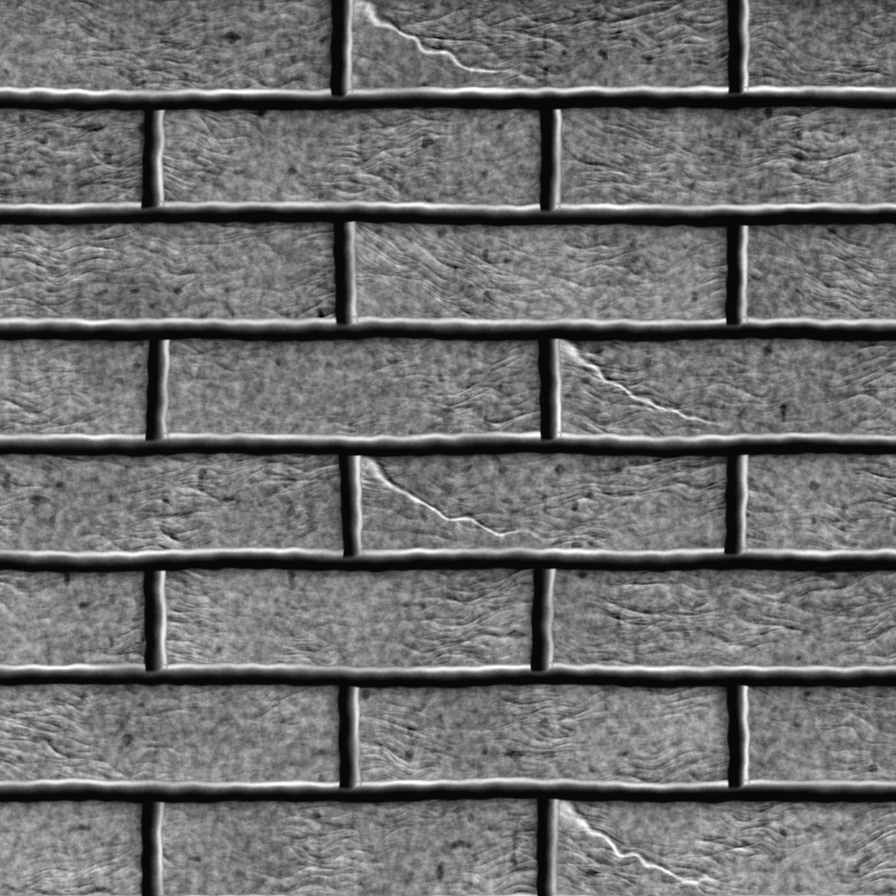
A WebGL 2 fragment shader for this texture:

```glsl
#version 300 es
precision highp float;
// Weathered running-bond brick wall in grey, raked by light from the lower left.
// Each joint is a lit-to-shadow tone profile; faces carry embossed creases,
// clouds, pits and grain made from gradient noise.

#define ROWS 7.765
#define COLUMNS 2.3
#define ROW_SHIFT 0.15
#define EVEN_SHIFT 0.892
#define ODD_SHIFT 0.404
#define HALF_JOINT 0.0122
#define JOINT_JITTER 0.026
#define CREASE_LIGHT 0.26
#define GRAIN 0.20
#define MORTAR_GREY 0.44
#define SHADOW_GREY 0.03

uniform vec2 u_resolution;
out vec4 outColor;

float hash(vec2 cell) {
  vec3 h = fract(cell.xyx * 0.1031);
  h += dot(h, h.yzx + 33.33);
  return fract((h.x + h.y) * h.z);
}

float cornerSlope(vec2 cell, vec2 offset) {
  float angle = 6.2832 * hash(cell);
  return dot(vec2(cos(angle), sin(angle)), offset);
}

float noise(vec2 p) {
  vec2 i = floor(p), f = fract(p);
  vec2 s = f * f * f * (f * (f * 6.0 - 15.0) + 10.0);
  vec2 x = vec2(1, 0), y = vec2(0, 1);
  float low = mix(cornerSlope(i, f), cornerSlope(i + x, f - x), s.x);
  float high = mix(cornerSlope(i + y, f - y), cornerSlope(i + 1.0, f - 1.0), s.x);
  return mix(low, high, s.y);
}

float fbm(vec2 p) {
  float sum = 0.0, gain = 1.0;
  for (int i = 0; i < 4; i++) {
    sum += gain * noise(p);
    p = p * 2.03 + 17.0;
    gain *= 0.55;
  }
  return sum;
}

// Stretched, warped ridges: the wrinkles of hand-pressed clay.
float creaseHeight(vec2 p) {
  p += 0.012 * vec2(noise(p * 19.0), noise(p * 23.0 + 31.0));
  float sum = 0.0, gain = 1.0;
  vec2 q = p * vec2(11.0, 34.0);
  for (int i = 0; i < 3; i++) {
    float ridge = 1.0 - min(abs(noise(q)) * 3.0, 1.0);
    sum += gain * ridge * ridge;
    q = q * 1.9 + 11.0;
    gain *= 0.55;
  }
  return sum;
}

float bump(float x) { return exp(-x * x); }

// Across a joint: s = -1 is the lit edge, s = 1 the shadowed edge.
float jointTone(float s, float spread, float glow) {
  float mortar = mix(MORTAR_GREY, SHADOW_GREY, smoothstep(-0.6, 0.3 + spread, s));
  return mortar + glow * bump((s + 0.7) / 0.26);
}

// Soft shadow spilling onto the face beyond a joint's dark edge.
float spill(float s) { return step(0.0, s) * exp(-1.8 * max(s - 1.0, 0.0)); }

// Torn fold sweeping from the top left corner to the lower edge of a brick.
float tornFold(vec2 local, float wobble) {
  float u = max(local.x - 0.03, 0.0), decay = exp(-4.6 * u);
  float d = (local.y - 0.92 + 0.82 * decay + wobble) / ROWS;
  d /= sqrt(1.0 + 1.85 * decay * decay);
  float width = 0.0022 + 0.009 * exp(-u * 32.0);
  float tone = 0.42 * bump(d / width) - 0.16 * bump(d / width + 2.0);
  return tone * smoothstep(0.55, 0.25, u);
}

void main() {
  // Canvas units with y running down the wall.
  vec2 p = gl_FragCoord.xy / u_resolution.y;
  p.y = 1.0 - p.y;
  vec2 q = p + 0.005 * vec2(noise(p * 7.0), noise(p * 6.0 + 40.0))
             + 0.0028 * vec2(noise(p * 48.0 + 9.0), noise(p * 44.0 + 70.0));

  // Brick layout and signed joint coordinates.
  float r = q.y * ROWS + ROW_SHIFT, row = floor(r);
  float bed = (r - round(r)) / (ROWS * HALF_JOINT);
  float c = q.x * COLUMNS - mix(EVEN_SHIFT, ODD_SHIFT, mod(row, 2.0));
  float joint = round(c);
  c += (hash(vec2(joint, row) + 5.0) - 0.5) * JOINT_JITTER;
  float head = (joint - c) / (COLUMNS * HALF_JOINT);
  vec2 brick = vec2(floor(c), row), local = vec2(fract(c), fract(r));
  float seed = hash(brick + 13.0);

  // Creases follow sagging arcs that differ from brick to brick.
  float bend = local.x - 0.35 - 0.3 * seed;
  vec2 arc = vec2(p.x, p.y + (0.06 + 0.12 * seed) * bend * bend) + seed * 7.0;
  vec2 toLight = vec2(-0.0007, 0.0012);
  float relief = creaseHeight(arc - toLight) - creaseHeight(arc + toLight);
  float patches = smoothstep(-0.3, 0.4, noise(p * 9.0 + seed * 20.0));

  // Face tone: wall gradient, stains, creases, pits and grain.
  float face = 0.47 + 0.10 * p.y - 0.05 * p.x + 0.07 * (seed - 0.5);
  face += 0.11 * fbm(p * 8.0 + seed * 9.0) + GRAIN * fbm(p * 85.0);
  face += CREASE_LIGHT * relief * (0.25 + 0.9 * patches);
  face -= 0.2 * smoothstep(0.34, 0.6, noise(p * 60.0 + 50.0) + 0.3 * noise(p * 10.0));
  if (mod(brick.x + row, 4.0) < 0.5) face += tornFold(local, 0.09 * noise(p * 35.0));
  face *= (1.0 - 0.55 * spill(bed)) * (1.0 - 0.45 * spill(head));

  // Joints, with worn edges and uneven mortar; heads fade into the beds.
  float spread = 0.5 * noise(p * 5.0 + 3.0) + 0.15 * (p.y - p.x);
  float glow = 0.42 + 0.35 * noise(p * 14.0 + 80.0);
  float bedTone = jointTone(bed, spread + 0.1, glow);
  float headTone = jointTone(head, spread, glow - 0.04);
  float bedMask = smoothstep(1.12, 0.86, abs(bed));
  float headMask = smoothstep(1.1, 0.84, abs(head));
  float crossing = headMask * smoothstep(0.0, 0.5, abs(bed));
  bedTone = mix(bedTone, min(bedTone, headTone), crossing);
  float tone = mix(mix(face, headTone, headMask), bedTone, bedMask);
  tone += 0.05 * noise(p * 210.0) * smoothstep(0.0, 0.3, tone);

  outColor = vec4(vec3(clamp(tone, 0.0, 1.0)), 1.0);
}
```
